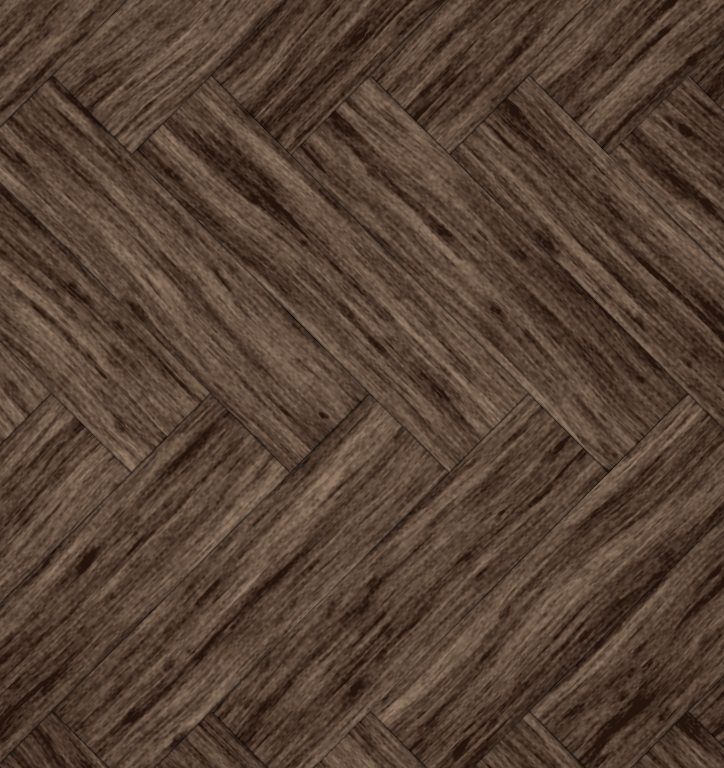
Reproduce this texture procedurally as a WebGL 2 fragment shader.

```glsl
#version 300 es
precision highp float;

uniform vec2 u_resolution;
out vec4 outColor;

#define STEP 0.1035               // half a plank pitch, in canvas heights
#define ORIGIN vec2(0.0677, 0.902) // a peak of the upper zigzag
#define PLANK_LENGTH 8.0
#define PLANK_WIDTH 2.0
#define JOINT_HALF_WIDTH 0.010
#define JOINT_DARKNESS 0.45
#define KNOTS 5
#define VIGNETTE 0.26
#define BASE_TONE 0.55
#define DARK_WOOD vec3(0.21, 0.14, 0.10)
#define LIGHT_WOOD vec3(0.51, 0.42, 0.35)

float hash(vec2 p) {
    uvec2 q = uvec2(ivec2(floor(p))) * uvec2(1597334673u, 3812015801u);
    uint n = (q.x ^ q.y) * 1597334673u;
    n = (n ^ (n >> 15)) * 2246822519u;
    n ^= n >> 13;
    return float(n >> 8) / 16777216.0;
}

float noise(vec2 p) {
    vec2 i = floor(p), f = fract(p);
    f = f * f * (3.0 - 2.0 * f);
    return mix(mix(hash(i), hash(i + vec2(1, 0)), f.x),
               mix(hash(i + vec2(0, 1)), hash(i + vec2(1, 1)), f.x), f.y);
}

// Noise centred on zero
float grain(vec2 p, float along, float across) {
    return noise(p * vec2(along, across)) - 0.5;
}

// Herringbone: xy = position along and across the plank, zw = plank id
vec4 herringbone(vec2 p) {
    float zigzag = 1.0 - abs(mod(p.x, 2.0) - 1.0);
    float row = floor((p.y - zigzag) / 4.0);
    float y = p.y - 4.0 * row;
    bool falling = mod(row, 2.0) < 0.5;
    float side = falling ? p.x - y : p.x + y;
    float n = floor(side / PLANK_WIDTH);
    float along = falling ? p.x + y - 2.0 - 2.0 * n : y - p.x + 2.0 * n;
    return vec4(along, side - PLANK_WIDTH * n, n, row);
}

// Brightness of the wood, 0 dark to 1 light
float woodTone(vec2 uv, vec2 id) {
    vec2 seed = floor(vec2(hash(id + 11.0), hash(id + 47.0)) * 200.0);

    // Small knots push the fibres aside
    float knot = 0.0;
    for (int i = 0; i < KNOTS; i++) {
        vec2 k = seed + float(i) * vec2(7.0, 13.0);
        vec2 centre = vec2(hash(k) * PLANK_LENGTH, hash(k + 3.0) * PLANK_WIDTH);
        vec2 d = (uv - centre) * vec2(5.0, 13.0) * mix(0.8, 2.0, hash(k + 5.0));
        d += 1.6 * (noise(uv * vec2(8.0, 18.0) + k) - 0.5);
        knot += exp(-dot(d, d));
        uv.y -= 0.04 * sign(d.y) * exp(-0.25 * dot(d, d)) * smoothstep(0.0, 1.0, abs(d.y));
    }

    // Nearly straight fibres with a slight drift
    vec2 p = uv + seed;
    p.y += 0.24 * grain(p, 0.4, 0.5) + 0.04 * grain(p + 31.0, 1.2, 2.0);

    float tone = BASE_TONE + 0.14 * (hash(id + 83.0) - 0.5);
    tone += 0.42 * grain(p, 0.22, 2.2);
    tone += 0.46 * grain(p + 17.0, 0.32, 5.5);
    tone += 0.44 * grain(p + 53.0, 0.6, 11.0);
    tone += 0.44 * grain(p + 71.0, 1.3, 21.0);
    tone += 0.34 * grain(p + 89.0, 3.0, 31.0);
    tone += 0.42 * grain(p + 97.0, 17.0, 27.0);

    // Long dark splits, rough flecks and pale veins
    float rough = noise((p + 113.0) * vec2(4.0, 22.0));
    float split = smoothstep(0.74, 0.9, noise((p + 131.0) * vec2(0.38, 6.0)));
    float fleck = smoothstep(0.72, 0.92, noise((p + 157.0) * vec2(2.6, 15.0)));
    float vein = smoothstep(0.76, 0.92, noise((p + 191.0) * vec2(0.5, 10.0)));
    tone -= 0.36 * split * (0.4 + 1.2 * rough);
    tone -= 0.3 * fleck;
    tone += 0.2 * vein * (0.5 + rough);
    return tone - 0.5 * min(knot, 1.0);
}

void main() {
    vec2 canvas = gl_FragCoord.xy / u_resolution.y;
    vec2 p = (canvas - ORIGIN) / STEP;
    p.y = -p.y;
    vec4 plank = herringbone(p);
    vec2 uv = plank.xy;
    vec2 id = plank.zw;

    // Wood with a gentle fall-off towards the corners
    float tone = woodTone(uv, id);
    tone -= VIGNETTE * smoothstep(0.25, 0.75, distance(canvas, vec2(0.40, 0.42)));

    // Thin joints, crisp at plank ends and worn along the sides
    vec2 edge = max(min(uv, vec2(PLANK_LENGTH, PLANK_WIDTH) - uv), 0.0) * 0.7071;
    float pixel = 1.0 / (u_resolution.y * STEP);
    vec2 joint = 1.0 - smoothstep(JOINT_HALF_WIDTH - pixel, JOINT_HALF_WIDTH + pixel, edge);
    float wear = smoothstep(0.1, 0.8, noise(vec2(uv.x * 0.6, 0.5) + id * 9.0));
    float line = max(joint.x, joint.y * mix(0.35, 1.0, wear));
    float bevel = exp(-min(edge.x, edge.y) * 22.0);

    vec3 color = mix(DARK_WOOD, LIGHT_WOOD, clamp(tone, -0.22, 1.2));
    color *= 1.0 - JOINT_DARKNESS * line - 0.1 * bevel;
    outColor = vec4(color, 1.0);
}
```
